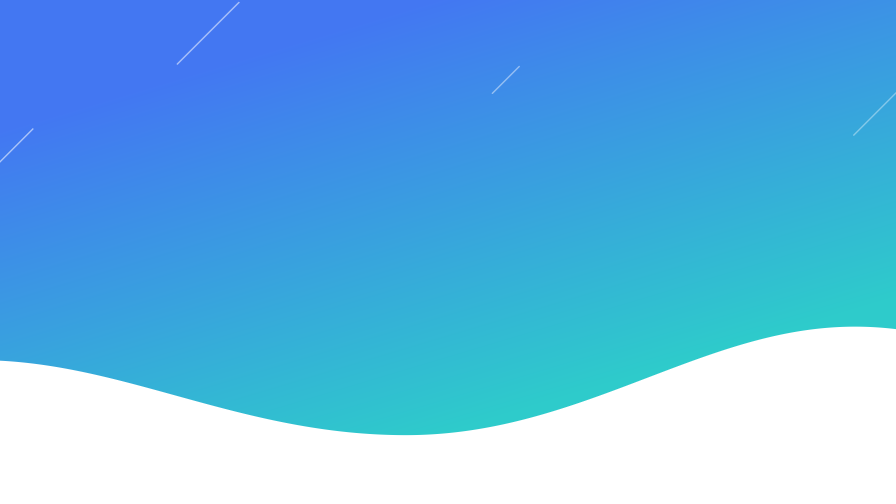
This background is drawn by a Shadertoy shader. Its source:

```glsl
// A blue to teal sky on a slanted gradient, crossed by a few thin diagonal
// streaks, above a white hill line. The hill is a skewed cosine around its
// trough; the streaks are segment distances. Units: canvas height = 1.

#define SKY_BLUE vec3(0.262, 0.465, 0.950)
#define SKY_TEAL vec3(0.180, 0.795, 0.795)
#define SKY_TILT 0.30
#define SKY_START 0.255
#define SKY_SPAN 0.868
#define TROUGH vec2(0.8056, 0.1366)
#define HILL_WIDTHS vec2(0.852, 0.891)
#define HILL_HEIGHTS vec2(0.149, 0.2153)
#define HILL_SKEW 0.06
#define STREAK_RADIUS 0.0014

const float PI = 3.14159265;
const int STREAK_COUNT = 4;

// Lower end (xy), horizontal run (z) and opacity (w) of each streak
const vec4 STREAKS[STREAK_COUNT] = vec4[](
    vec4(0.352, 0.873, 0.122, 0.55),
    vec4(-0.030, 0.649, 0.095, 0.55),
    vec4(0.977, 0.815, 0.053, 0.45),
    vec4(1.694, 0.732, 0.110, 0.38));

// Coverage of a shape from its signed distance, one pixel soft
float coverage(float dist, float pixel) {
    return clamp(0.5 - dist / pixel, 0.0, 1.0);
}

vec3 skyColor(vec2 p) {
    float along = SKY_TILT * p.x + 1.0 - p.y;
    float t = clamp((along - SKY_START) / SKY_SPAN, 0.0, 1.0);
    return mix(SKY_BLUE, SKY_TEAL, t);
}

// Height of the white hill line; each side of the trough has its own size
float hillHeight(float x) {
    float offset = x - TROUGH.x;
    bool leftSide = offset < 0.0;
    float width = leftSide ? HILL_WIDTHS.x : HILL_WIDTHS.y;
    float rise = leftSide ? HILL_HEIGHTS.x : HILL_HEIGHTS.y;
    float phase = PI * offset / width;
    phase -= HILL_SKEW * sin(phase);
    return TROUGH.y + rise * 0.5 * (1.0 - cos(phase));
}

// Distance to a 45 degree segment rising from start over a horizontal run
float streakDistance(vec2 p, vec2 start, float run) {
    vec2 rel = p - start;
    float along = clamp(0.5 * (rel.x + rel.y), 0.0, run);
    return length(rel - vec2(along)) - STREAK_RADIUS;
}

void mainImage(out vec4 fragColor, in vec2 fragCoord) {
    vec2 p = fragCoord / iResolution.y;
    float pixel = 1.0 / iResolution.y;

    vec3 color = skyColor(p);

    // Streaks
    for (int i = 0; i < STREAK_COUNT; i++) {
        vec4 streak = STREAKS[i];
        float dist = streakDistance(p, streak.xy, streak.z);
        color = mix(color, vec3(1.0), streak.w * coverage(dist, pixel));
    }

    // Hill, with the vertical gap scaled by the slope for an even edge
    float height = hillHeight(p.x);
    float slope = (hillHeight(p.x + pixel) - height) / pixel;
    float hillDist = (p.y - height) / sqrt(1.0 + slope * slope);
    color = mix(color, vec3(1.0), coverage(hillDist, pixel));

    fragColor = vec4(color, 1.0);
}
```
